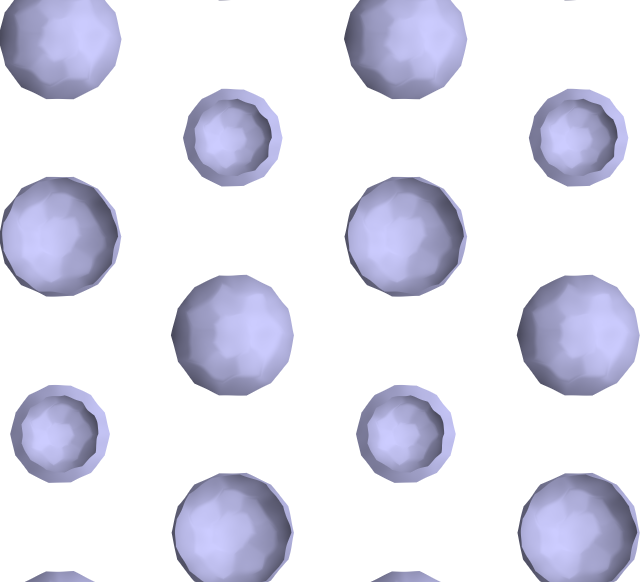
This pattern is drawn by a WebGL 2 fragment shader. Its source:

```glsl
#version 300 es
precision highp float;

uniform vec2 u_resolution;
out vec4 fragColor;

#define SPACING vec2(0.2971, 0.3393)
#define FIRST_CENTER vec2(0.1029, 0.9329)
#define BIG_RADIUS 0.1043
#define SMALL_RADIUS 0.0845
#define BOWL_OPENING 0.93
#define RING_OPENING 0.77
#define LIGHT_DIR vec3(0.40, 0.10, 0.91)
#define LAVENDER vec3(0.80, 0.80, 1.00)
#define AMBIENT 0.37
#define FACET_AMOUNT 0.42
#define WARP 0.13

const float TAU = 6.2831853;

vec2 gradientAt(vec2 cell) {
    float h = fract(sin(dot(cell, vec2(127.1, 311.7))) * 4375.85);
    return vec2(cos(h * TAU), sin(h * TAU));
}

float gradientNoise(vec2 p) {
    vec2 i = floor(p), f = fract(p);
    vec2 w = f * f * f * (f * (f * 6.0 - 15.0) + 10.0);
    vec2 e = vec2(1.0, 0.0);
    float low = mix(dot(gradientAt(i), f), dot(gradientAt(i + e), f - e), w.x);
    float high = mix(dot(gradientAt(i + e.yx), f - e.yx),
                     dot(gradientAt(i + 1.0), f - 1.0), w.x);
    return mix(low, high, w.y);
}

// Steps joined by short ramps, so facets meet in soft creases
float softFloor(float x) {
    return floor(x) + smoothstep(0.72, 1.0, fract(x));
}

// Radius measured to the sides of a regular polygon
float polygonRadius(vec2 p, float sides) {
    float sector = TAU / sides;
    return length(p) * cos(mod(atan(p.y, p.x), sector) - 0.5 * sector);
}

// Pulls a point toward the middle of its facet
vec2 facet(vec2 p, float seed) {
    vec2 s = p * 2.3 + seed;
    p += WARP * vec2(gradientNoise(s), gradientNoise(s + 17.0));
    float ring = softFloor(polygonRadius(p, 7.0) * 2.6);
    float sector = atan(p.y, p.x) / TAU * 7.0 + 0.5 * ring;
    float angle = (softFloor(sector) + 0.5 - 0.5 * ring) * TAU / 7.0;
    float middle = min(ring * 1.5, ring + 0.5) / 2.6;
    return mix(p, middle * vec2(cos(angle), sin(angle)), FACET_AMOUNT);
}

float lambert(vec3 normal) {
    return max(dot(normalize(normal), LIGHT_DIR), 0.0);
}

// side is +1 for the outside of the shell, -1 for the inside
float shellLight(vec2 p, float side, float seed) {
    vec2 q = facet(p, seed);
    return lambert(vec3(side * 0.92 * q, sqrt(max(1.0 - 0.85 * dot(q, q), 0.02))));
}

float coverage(float dist, float pixel) {
    return clamp(0.5 - dist / pixel, 0.0, 1.0);
}

void main() {
    vec2 uv = gl_FragCoord.xy / u_resolution.y;

    // Staggered lattice; kinds cycle down each column: dome, bowl, ring
    float column = floor((uv.x - FIRST_CENTER.x) / SPACING.x + 0.5);
    float odd = mod(column, 2.0);
    float row = floor((FIRST_CENTER.y - uv.y) / SPACING.y - 0.5 * odd + 0.5);
    float kind = mod(row - odd + 3.0, 3.0);
    bool isDome = kind < 0.5;
    bool isRing = kind > 1.5;

    float radius = isRing ? SMALL_RADIUS : BIG_RADIUS;
    vec2 center = FIRST_CENTER + SPACING * vec2(column, -row - 0.5 * odd);
    vec2 p = (uv - center) / radius;
    float pixel = 1.0 / (u_resolution.y * radius);
    float seed = 5.3 + kind * 7.7 + odd * 0.15;

    // Irregular many-sided outline
    vec2 dir = p / max(length(p), 0.001);
    float wobble = gradientNoise(dir * 2.2 + seed);
    float outline = polygonRadius(p, 14.0) * 1.01 + 0.025 * wobble - 0.995;

    // Outer dome, or a bevelled rim around a hollow
    float light;
    if (isDome) {
        light = shellLight(p, 1.0, seed);
    } else {
        float opening = isRing ? RING_OPENING : BOWL_OPENING;
        vec2 rimSlope = isRing ? vec2(0.72, 0.69) : vec2(0.89, 0.45);
        float rim = lambert(vec3(dir * rimSlope.x, rimSlope.y));
        float inside = shellLight(p / opening, -1.0, seed);
        float edge = polygonRadius(p, 13.0) - opening
                   + 0.05 * gradientNoise(dir * 2.6 + seed + 9.0);
        light = mix(rim, inside, coverage(edge, pixel));
    }

    // Faint uneven tone on the surface
    light += 0.07 * gradientNoise(p * 3.0 + seed + 31.0);
    vec3 shaded = LAVENDER * clamp(mix(AMBIENT, 1.0, light), 0.0, 1.0);
    fragColor = vec4(mix(vec3(1.0), shaded, coverage(outline, pixel)), 1.0);
}
```
